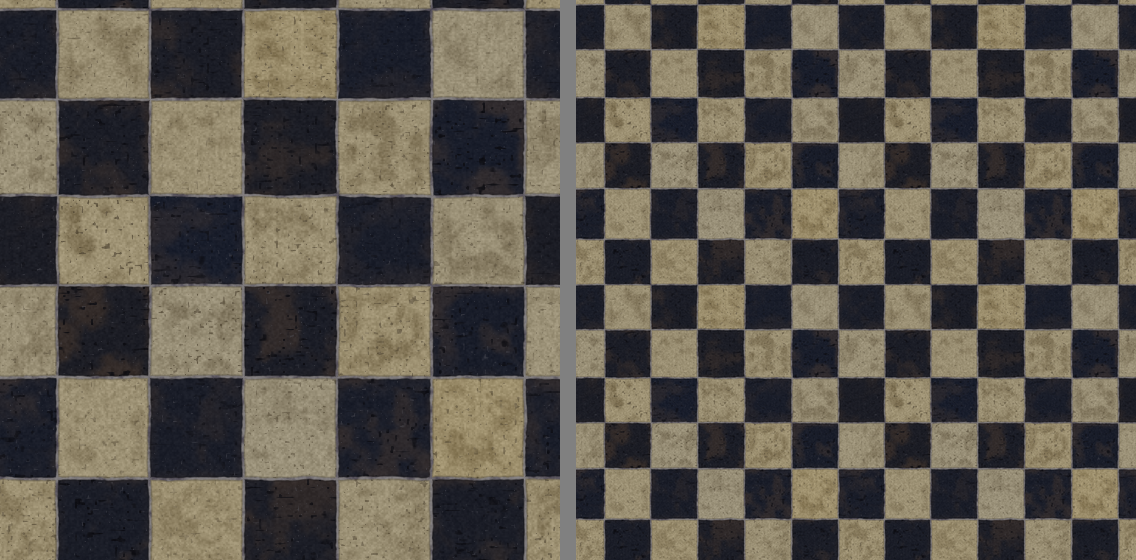
Left: one tile. Right: repeated 2 by 2.
Reproduce this texture procedurally as a WebGL 1 fragment shader.

```glsl
precision highp float;
uniform vec2 u_resolution;

const float TAU = 6.28319;
const float TILES = 6.0;
const vec2 GRID_ORIGIN = vec2(0.1025, 0.153);
const float JOINT_HALF_WIDTH = 0.0021;

const vec3 CREAM = vec3(0.615, 0.57, 0.455);
const vec3 OCHRE_STAIN = vec3(0.49, 0.44, 0.33);
const vec3 CREAM_PIT = vec3(0.33, 0.29, 0.22);
const vec3 NAVY = vec3(0.10, 0.112, 0.155);
const vec3 RUST = vec3(0.195, 0.17, 0.172);
const vec3 NAVY_PIT = vec3(0.05, 0.05, 0.07);
const vec3 DUST = vec3(0.33, 0.33, 0.36);
const vec3 JOINT_PALE = vec3(0.50, 0.485, 0.49);
const vec3 JOINT_DARK = vec3(0.33, 0.31, 0.35);

float hash(vec2 p, float seed) {
  return fract(sin(dot(p, vec2(127.1, 311.7)) + seed * 17.3) * 43758.55);
}

// Value noise that wraps after a whole number of cells
float noise(vec2 uv, vec2 period, float seed) {
  vec2 p = uv * period;
  vec2 a = mod(floor(p), period);
  vec2 b = mod(a + 1.0, period);
  vec2 f = fract(p);
  f = f * f * (3.0 - 2.0 * f);
  float low = mix(hash(a, seed), hash(vec2(b.x, a.y), seed), f.x);
  float high = mix(hash(vec2(a.x, b.y), seed), hash(b, seed), f.x);
  return mix(low, high, f.y);
}

float fbm(vec2 uv, float period, float seed) {
  float sum = 0.0;
  float weight = 0.5;
  for (int i = 0; i < 4; i++) {
    sum += weight * noise(uv, vec2(period), seed + float(i));
    period *= 2.0;
    weight *= 0.5;
  }
  return sum / 0.9375;
}

// Sparse spots where the noise peaks
float spots(vec2 uv, vec2 period, float threshold, float seed) {
  return smoothstep(threshold, threshold + 0.14, noise(uv, period, seed));
}

// Uneven course heights and slightly wandering joints
vec2 layTiles(vec2 uv) {
  vec2 t = uv - GRID_ORIGIN;
  float columnShift = -0.002 * sin(TAU * t.x);
  float rowShift = 0.0039 * sin(TAU * t.y - 0.6) + 0.0055 * sin(2.0 * TAU * t.y - 1.08);
  vec2 wander = vec2(fbm(uv, 20.0, 1.0), fbm(uv, 20.0, 6.0)) - 0.5;
  return (t - vec2(columnShift, rowShift) + 0.005 * wander) * TILES;
}

vec3 creamTile(vec2 uv, float edge, float wear, float tone) {
  float inner = mix(0.35, 1.0, smoothstep(0.004, 0.03, edge));
  float blotch = smoothstep(0.40, 0.74, fbm(uv, 32.0, 11.0));
  float stain = blotch * inner * mix(0.55, 1.0, wear);
  vec3 color = mix(CREAM, OCHRE_STAIN, stain);
  color += (tone - 0.5) * vec3(0.025, 0.005, -0.04);
  float pits = spots(uv, vec2(190.0), 0.80, 16.0) * mix(0.3, 0.75, wear);
  pits = max(pits, spots(uv, vec2(95.0), 0.88, 17.0) * 0.55 * blotch);
  return mix(color, CREAM_PIT, pits);
}

vec3 navyTile(vec2 uv, float edge, float wear, float tone) {
  float patches = smoothstep(0.42, 0.72, fbm(uv, 18.0, 21.0));
  float rim = (1.0 - smoothstep(0.0, 0.022, edge)) * noise(uv, vec2(40.0), 26.0);
  float rust = clamp(patches * mix(0.35, 1.0, wear) + 0.45 * rim, 0.0, 1.0);
  vec3 color = mix(NAVY, RUST, rust);
  color += (tone - 0.5) * vec3(-0.015, 0.0, 0.025);
  float scratches = spots(uv, vec2(50.0, 170.0), 0.83, 27.0);
  float pits = spots(uv, vec2(140.0), 0.80, 28.0);
  color = mix(color, NAVY_PIT, max(scratches, pits) * mix(0.4, 0.85, wear));
  return mix(color, DUST, 0.45 * spots(uv, vec2(210.0), 0.87, 29.0));
}

void main() {
  vec2 uv = gl_FragCoord.xy / u_resolution;
  float pixel = 1.0 / min(u_resolution.x, u_resolution.y);

  // Tile under this point and its distance to the joint
  vec2 grid = layTiles(uv);
  vec2 id = mod(floor(grid), TILES);
  vec2 local = abs(fract(grid) - 0.5);
  float edge = (0.5 - max(local.x, local.y)) / TILES;
  float wear = hash(id, 31.0);
  float tone = hash(id, 32.0);

  // Checkerboard of worn tiles
  float isNavy = mod(id.x + id.y, 2.0);
  vec3 color = isNavy < 0.5 ? creamTile(uv, edge, wear, tone) : navyTile(uv, edge, wear, tone);
  float grain = noise(uv, vec2(360.0), 41.0) + noise(uv, vec2(230.0), 42.0) - 1.0;
  color += grain * mix(0.075, 0.03, isNavy);
  color *= 1.0 - 0.25 * (1.0 - smoothstep(0.002, 0.006, edge));

  // Gritty joint with chipped borders
  float chips = 0.0016 * (noise(uv, vec2(150.0), 51.0) - 0.5);
  float halfWidth = JOINT_HALF_WIDTH + chips;
  float soft = max(pixel, 0.0008);
  float joint = 1.0 - smoothstep(halfWidth - soft, halfWidth + soft, edge);
  vec3 jointColor = mix(JOINT_DARK, JOINT_PALE, smoothstep(0.2, 0.6, fbm(uv, 60.0, 52.0)));
  color = mix(color, jointColor + 0.05 * grain, joint);

  gl_FragColor = vec4(color, 1.0);
}
```
